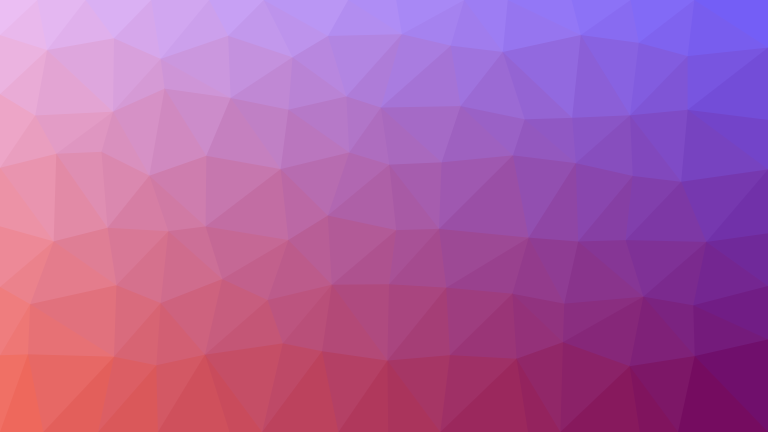
Give the GLSL for this background, as a Shadertoy shader.

```glsl
// Low-poly mesh of flat triangles shaded by a four-corner pastel-to-plum gradient.

const vec2 GRID = vec2(13.0, 7.0);   // columns and rows of the mesh
const float JITTER = 0.54;           // vertex scatter, in cells

const vec3 PINK   = vec3(0.93, 0.76, 0.97);
const vec3 VIOLET = vec3(0.44, 0.37, 0.99);
const vec3 CORAL  = vec3(0.95, 0.40, 0.32);
const vec3 PLUM   = vec3(0.42, 0.00, 0.34);

float cross2(vec2 a, vec2 b) { return a.x * b.y - a.y * b.x; }

vec2 hash2(vec2 p) {
    vec2 s = vec2(dot(p, vec2(12.71, 31.17)), dot(p, vec2(26.95, 18.33)));
    return fract(sin(s) * 437.58);
}

// Scattered mesh vertex; the border vertices slide only along the border.
vec2 meshVertex(vec2 id, vec2 cell) {
    vec2 inner = step(0.5, id) * step(id, GRID - 0.5);
    return (id - inner * (0.03 + JITTER * hash2(id))) * cell;
}

// Signed distance to the line a-b, negative on the inner side.
float edgeDistance(vec2 p, vec2 a, vec2 b) {
    return -cross2(b - a, p - a) / length(b - a);
}

// Bilinear blend, with uv running right and down.
vec3 gradient(vec2 uv) {
    uv = clamp(uv, 0.0, 1.0);
    vec3 color = mix(mix(PINK, VIOLET, uv.x), mix(CORAL, PLUM, uv.x), uv.y);
    float centre = 16.0 * uv.x * (1.0 - uv.x) * uv.y * (1.0 - uv.y);
    return color - vec3(0.01, 0.025, 0.02) * centre;
}

// Flat facet colour with its antialiased coverage in alpha.
vec4 facet(vec2 p, vec2 a, vec2 b, vec2 c, vec2 size, float pixel) {
    float d = max(edgeDistance(p, a, b),
                  max(edgeDistance(p, b, c), edgeDistance(p, c, a)));
    float cover = clamp(0.5 - d / pixel, 0.0, 1.0);
    return vec4(gradient((a + b + c) / (3.0 * size)) * cover, cover);
}

// True when the Delaunay diagonal of quad a-b-c-d runs from b to d.
bool splitsAtB(vec2 a, vec2 b, vec2 c, vec2 d) {
    vec2 bc = c - b, ba = a - b, da = a - d, dc = c - d;
    return cross2(bc, ba) * dot(da, dc) + dot(bc, ba) * cross2(da, dc) < 0.0;
}

// Both triangles of one mesh quad.
vec4 quad(vec2 p, vec2 id, vec2 cell, float pixel) {
    vec2 size = GRID * cell;
    vec2 a = meshVertex(id, cell);
    vec2 b = meshVertex(id + vec2(1, 0), cell);
    vec2 c = meshVertex(id + vec2(1, 1), cell);
    vec2 d = meshVertex(id + vec2(0, 1), cell);
    if (splitsAtB(a, b, c, d))
        return facet(p, a, b, d, size, pixel) + facet(p, b, c, d, size, pixel);
    return facet(p, a, b, c, size, pixel) + facet(p, a, c, d, size, pixel);
}

void mainImage(out vec4 fragColor, in vec2 fragCoord) {
    // Canvas-height units, measured from the upper left.
    vec2 size = vec2(iResolution.x / iResolution.y, 1.0);
    vec2 p = vec2(fragCoord.x, iResolution.y - fragCoord.y) / iResolution.y;
    vec2 cell = size / GRID;
    vec2 home = floor(p / cell);

    // Vertices move up and left only, so two quads per axis cover a cell.
    vec4 sum = vec4(0.0);
    for (int y = 0; y < 2; y++)
        for (int x = 0; x < 2; x++)
            sum += quad(p, home + vec2(x, y), cell, 1.0 / iResolution.y);

    fragColor = vec4(sum.rgb / max(sum.a, 0.001), 1.0);
}
```
